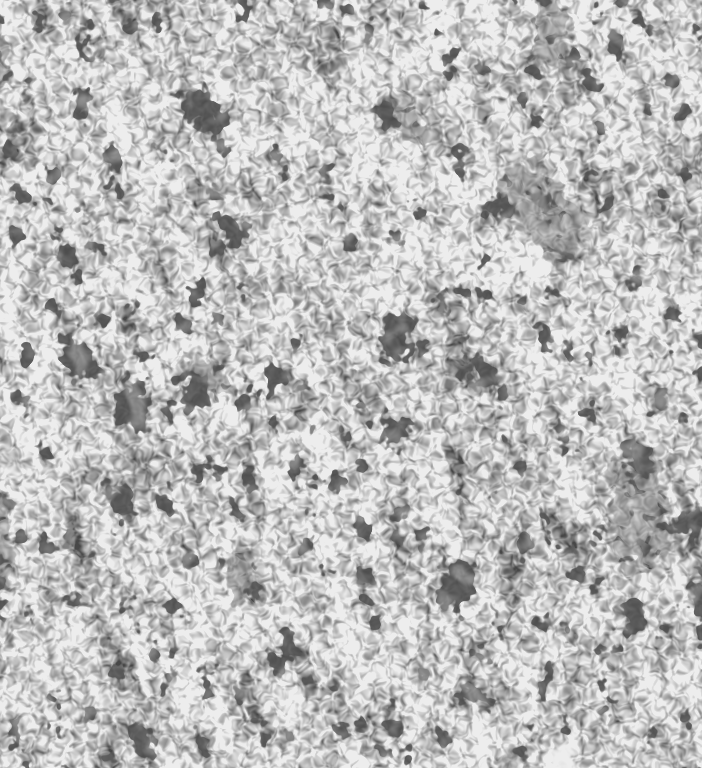
Reproduce this texture procedurally as a Shadertoy shader.

```glsl
// Pale, weathered stone: crisp mottled grain built from gradient noise,
// with leaning grey clasts, pale lumps and ragged dark pits scattered on
// jittered grids that share one steep bedding direction.

vec2 hash2(vec2 p) {
    vec3 h = fract(p.xyx * vec3(0.1031, 0.1030, 0.0973));
    h += dot(h, h.yzx + 33.33);
    return fract((h.xx + h.yz) * h.zy);
}

float cornerSlope(vec2 cell, vec2 offset) {
    float angle = 6.2832 * hash2(cell + 91.0).x;
    return dot(vec2(cos(angle), sin(angle)), offset);
}

// Gradient noise, roughly -0.7 to 0.7
float noise(vec2 p) {
    vec2 i = floor(p), f = fract(p);
    vec2 u = f * f * f * (f * (f * 6.0 - 15.0) + 10.0);
    vec2 e = vec2(0.0, 1.0);
    return mix(mix(cornerSlope(i, f), cornerSlope(i + e.yx, f - e.yx), u.x),
               mix(cornerSlope(i + e, f - e), cornerSlope(i + 1.0, f - 1.0), u.x), u.y);
}

// Distance in canvas units to randomly sized, tilted lumps, one per chosen cell
float scatter(vec2 q, float cells, float seed, float share, vec2 radii, float stretch) {
    vec2 g = q * cells, home = floor(g);
    float nearest = 9.0;
    for (int y = -1; y <= 1; y++)
    for (int x = -1; x <= 1; x++) {
        vec2 cell = home + vec2(x, y);
        vec2 place = hash2(cell + seed), kind = hash2(cell + seed + 47.0);
        if (kind.x > share) continue;
        vec2 d = g - cell - 0.1 - 0.8 * place;
        float tilt = (kind.y - 0.5) * 1.1;
        d = mat2(cos(tilt), sin(tilt), -sin(tilt), cos(tilt)) * d;
        d = abs(d) / vec2(1.0, stretch);
        float size = hash2(cell + seed + 83.0).x;
        float shape = mix(length(d), max(d.x, d.y) * 1.1, 0.4);
        nearest = min(nearest, (shape - mix(radii.x, radii.y, size * size)) / cells);
    }
    return nearest;
}

float cover(float dist, float softness) {
    return 1.0 - smoothstep(-softness, softness, dist);
}

void mainImage(out vec4 fragColor, in vec2 fragCoord) {
    vec2 p = fragCoord / iResolution.y;

    // Bedding frame: x runs across the lean, y along it
    vec2 along = normalize(vec2(-0.28, 0.96));
    vec2 q = vec2(dot(p, vec2(along.y, -along.x)), dot(p, along)) + 5.0;

    // Bent coordinates give the grains angular, broken outlines
    vec2 bent = q + 0.008 * vec2(noise(q * 65.0), noise(q * 65.0 + 31.0));
    float coarse = noise(bent * vec2(92.0, 76.0));
    float fine = noise(bent * 165.0 + 17.0);
    float seams = abs(noise(bent * 58.0 + 43.0)) - 0.17;
    float grain = 0.40 * coarse + 0.32 * fine + 0.26 * seams;

    // Groundmass with soft elongated stains
    float stain = noise(bent * vec2(30.0, 17.0) + 9.0);
    float wide = noise(q * vec2(9.0, 5.0) + 23.0);
    float tone = 0.81 + grain + 0.27 * stain + 0.16 * wide;

    float streak = noise(bent * vec2(25.0, 7.0) + 61.0);
    tone -= 0.20 * smoothstep(0.25, 0.45, streak);

    // Rough edges shared by every scattered feature
    float ragged = 0.018 * noise(q * 45.0 + 3.0) + 0.012 * noise(q * 110.0);

    // Grey clasts, flecked with darker mineral
    float clast = scatter(q, 4.5, 11.0, 0.42, vec2(0.09, 0.19), 2.0) + ragged;
    float fleck = smoothstep(0.18, 0.38, noise(bent * 75.0 + 71.0));
    float clastTone = 0.62 + 0.45 * grain - 0.20 * fleck;
    tone = mix(tone, clastTone, 0.9 * cover(clast, 0.004));

    // Pale lumps
    float lump = scatter(q, 6.0, 29.0, 0.16, vec2(0.07, 0.16), 1.2) + 0.6 * ragged;
    tone = mix(tone, 0.93 + 0.12 * grain, cover(lump, 0.004));

    // Dark pits in two sizes, each with a faint grey rim
    float pit = scatter(q, 9.0, 53.0, 0.58, vec2(0.06, 0.20), 1.5);
    float pock = scatter(q, 20.0, 67.0, 0.50, vec2(0.06, 0.17), 1.7);
    float hollow = min(pit, pock) + ragged;
    float pitTone = 0.34 + 0.18 * smoothstep(-0.05, 0.4, noise(q * 38.0 + 7.0)) + 0.12 * grain;
    tone -= 0.09 * cover(hollow - 0.004, 0.004);
    tone = mix(tone, pitTone, 0.97 * cover(hollow, 0.0024));

    fragColor = vec4(vec3(clamp(tone, 0.28, 0.93)), 1.0);
}
```
